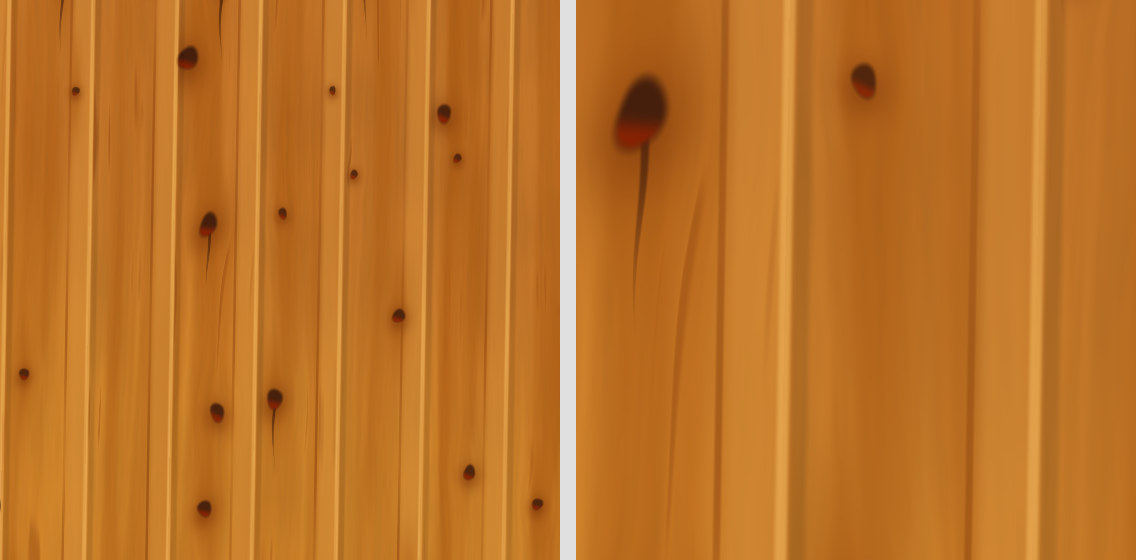
Left: the whole. Right: its middle third, enlarged.
A Shadertoy shader for this texture:

```glsl
// Varnished pine boards: vertical planks with bright bevels, streaked grain and scattered knots.

const float BOARD_WIDTH   = 0.1498;  // plank pitch, canvas units
const float BOARD_LEAN    = 0.0168;  // sideways drift from bottom to top
const float BEVEL_HALF    = 0.036;   // bright bevel half width, in planks
const float GROOVE_AT     = 0.745;   // thin groove position, in planks
const float KNOT_ROW      = 0.19;    // height of a knot cell
const float KNOT_CHANCE   = 0.55;
const float KNOT_MIN      = 0.006;
const float KNOT_MAX      = 0.018;
const float CRACK_CHANCE  = 0.3;

const vec3 WOOD_HIGH  = vec3(0.760, 0.455, 0.160);
const vec3 WOOD_LOW   = vec3(0.805, 0.515, 0.165);
const vec3 HEARTWOOD  = vec3(0.665, 0.350, 0.070);
const vec3 PALE_STRIP = vec3(0.835, 0.555, 0.225);
const vec3 BEVEL      = vec3(0.895, 0.640, 0.300);
const vec3 DARK_GRAIN = vec3(0.500, 0.220, 0.040);
const vec3 KNOT_CORE  = vec3(0.270, 0.120, 0.045);
const vec3 KNOT_RED   = vec3(0.520, 0.130, 0.010);

float hash(vec2 p) {
    vec3 q = fract(vec3(p.xyx) * 0.1031);
    q += dot(q, q.yzx + 33.33);
    return fract((q.x + q.y) * q.z);
}

float noise(vec2 p) {
    vec2 i = floor(p), f = fract(p);
    f = f * f * (3.0 - 2.0 * f);
    return mix(mix(hash(i), hash(i + vec2(1, 0)), f.x),
               mix(hash(i + vec2(0, 1)), hash(i + vec2(1, 1)), f.x), f.y);
}

// Soft line of the given half width around zero
float line(float d, float halfWidth) {
    return 1.0 - smoothstep(0.3 * halfWidth, halfWidth, abs(d));
}

void mainImage(out vec4 fragColor, in vec2 fragCoord) {
    vec2 uv = fragCoord / iResolution.xy;
    float across = (uv.x - BOARD_LEAN * uv.y) / BOARD_WIDTH;
    float board = floor(across);
    float u = across - board;
    float seed = hash(vec2(board + 11.0, 4.7));

    // Knots: one candidate per cell, with stain, halo, crack and grain bending
    float core = 0.0, redness = 0.0, halo = 0.0, stain = 0.0, crack = 0.0, bend = 0.0;
    float row = floor(uv.y / KNOT_ROW);
    for (int k = -1; k <= 1; k++) {
        vec2 cell = vec2(board + 20.0, row + float(k) + 7.0);
        if (hash(cell * 1.7 + 3.1) > KNOT_CHANCE) continue;
        float sizeRnd = hash(cell + 41.3), kind = hash(cell + 87.9);
        float radius = mix(KNOT_MIN, KNOT_MAX, sizeRnd * sizeRnd);
        vec2 center = vec2(mix(0.14, 0.94, hash(cell + 15.2)) * BOARD_WIDTH,
                           (row + float(k) + mix(0.15, 0.85, hash(cell + 63.4))) * KNOT_ROW);
        vec2 d = vec2(u * BOARD_WIDTH, uv.y) - center;
        vec2 q = vec2(d.x, 0.82 * d.y - 0.35 * (kind - 0.3) * d.x) / radius;
        float angle = atan(q.y, q.x);
        float r = length(q) * (1.0 + 0.09 * sin(2.0 * angle + 9.0 * kind)
                                   + 0.06 * sin(3.0 * angle + 20.0 * sizeRnd));

        float disc = 1.0 - smoothstep(0.72, 1.2, r);
        core = max(core, disc * mix(0.75, 1.0, sizeRnd));
        redness = max(redness, disc * smoothstep(0.1, -0.75, q.y + 0.3 * q.x));
        halo += exp(-0.32 * dot(q + vec2(0.0, 0.5), q + vec2(0.0, 0.5)));
        float fade = smoothstep(0.15, 0.0, abs(d.y));
        stain += 0.55 * fade * exp(-pow(d.x / (1.7 * radius), 2.0)) * step(0.35, kind);
        bend += d.x * exp(-dot(d / vec2(3.0, 5.0), d / vec2(3.0, 5.0)) / (radius * radius));

        // Drying crack runs away from the knot along the grain
        float wander = 0.0025 * sin(d.y * 38.0 + 9.0 * kind);
        float crackWidth = 0.0035 * fade + 0.0004;
        crack += line(d.x - wander, crackWidth) * fade
               * step(1.0 - CRACK_CHANCE, kind) * smoothstep(0.02, -0.01, d.y);
    }

    // Grain: stretched noise and layered sines, pushed aside around knots
    float gx = uv.x - BOARD_LEAN * uv.y - 0.65 * bend + 0.006 * sin(uv.y * 5.0 + seed * 20.0);
    float shift = seed * 31.0;
    float broad = noise(vec2(gx * 38.0 + shift, uv.y * 1.6 + shift));
    float fine = noise(vec2(gx * 150.0 + shift, uv.y * 4.0));
    float fibre = noise(vec2(gx * 330.0, uv.y * 24.0 + shift));
    float rings = 0.5 + 0.5 * sin(gx * 310.0 + 5.0 * broad + 2.0 * sin(uv.y * 4.0 + shift));
    float mottle = noise(uv * vec2(14.0, 9.0) + shift);

    // Base tone: yellower toward the bottom, browner at the top
    vec3 color = mix(WOOD_LOW, WOOD_HIGH, smoothstep(0.1, 0.75, uv.y + 0.25 * (uv.x - 0.5)));
    color *= 0.97 + 0.06 * mottle;
    color *= 0.975 + 0.05 * hash(vec2(board + 5.0, 29.0));

    // Heartwood streak wandering down each plank
    float heartAt = mix(0.28, 0.5, seed) + 0.05 * sin(uv.y * 4.0 + shift);
    float heartWidth = mix(0.17, 0.30, noise(vec2(uv.y * 2.5, shift)));
    float heart = 1.0 - smoothstep(0.55 * heartWidth, heartWidth, abs(u - heartAt + 4.0 * bend));
    heart *= mix(0.2, 0.8, hash(vec2(board + 2.0, 71.0))) * mix(0.5, 1.0, uv.y);
    color = mix(color, HEARTWOOD, clamp(heart * (0.6 + 0.5 * broad), 0.0, 1.0));
    color = mix(color, HEARTWOOD, 0.35 * smoothstep(0.45, 0.85, broad) + 0.12 * rings * fine);
    color *= 0.965 + 0.045 * fine + 0.025 * fibre;

    // Sparse dark grain lines
    float streak = smoothstep(0.78, 0.95, fine) * smoothstep(0.45, 0.8, mottle);
    color = mix(color, DARK_GRAIN, 0.35 * streak);

    // Pale strip beside each bevel, bounded by a thin groove
    float strip = smoothstep(GROOVE_AT, GROOVE_AT + 0.07, u);
    color = mix(color, PALE_STRIP, 0.5 * strip);
    float wear = noise(vec2(board * 3.0 + 9.0, uv.y * 5.0));
    color = mix(color, DARK_GRAIN, line(u - GROOVE_AT, 0.022) * mix(0.1, 0.5, wear));

    // Stains and knots
    color = mix(color, HEARTWOOD, min(stain, 0.75));
    color = mix(color, DARK_GRAIN, min(0.6 * halo, 0.6));
    color = mix(color, KNOT_CORE, min(0.75 * crack, 0.75));
    color = mix(color, mix(KNOT_CORE, KNOT_RED, redness), core);

    // Bright bevel with a faint shadow on its right
    float seam = u - step(0.5, u);
    color *= 1.0 - 0.10 * line(seam - 0.065, 0.05);
    color = mix(color, BEVEL, line(seam, BEVEL_HALF) * mix(0.65, 1.0, wear) * (1.0 - 0.6 * core));

    fragColor = vec4(color, 1.0);
}
```
